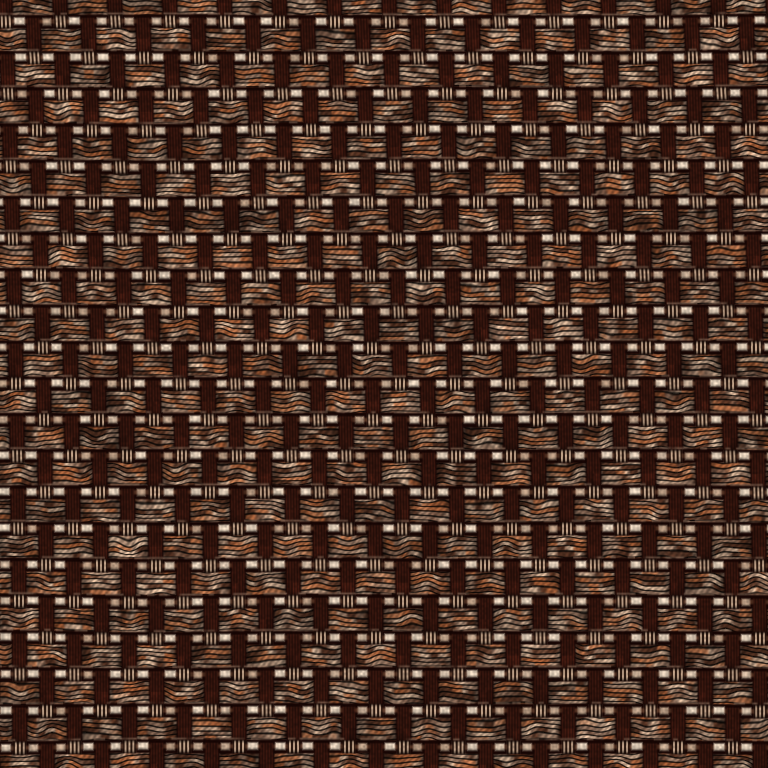
Give the GLSL for this texture, as a three.js fragment shader.

```glsl
varying vec2 vUv;

const vec2 REPEATS = vec2(14.0, 21.16); // columns and rows of the weave
const float ASPECT = 1.51;              // cell width over row height
const float SOFT = 0.045;               // edge softness in row heights

const vec3 GAP = vec3(0.085, 0.018, 0.010);
const vec3 WARP = vec3(0.205, 0.080, 0.050);
const vec3 UMBER = vec3(0.29, 0.17, 0.115);
const vec3 TAUPE = vec3(0.50, 0.39, 0.32);
const vec3 RUST = vec3(0.62, 0.35, 0.20);
const vec3 SAND = vec3(0.74, 0.62, 0.52);
const vec3 IVORY = vec3(0.92, 0.84, 0.75);

float hash(vec2 p) {
  vec3 q = fract(vec3(p.xyx) * 0.1031);
  q += dot(q, q.yzx + 33.33);
  return fract((q.x + q.y) * q.z);
}

float noise(vec2 p) {
  vec2 i = floor(p);
  vec2 f = fract(p);
  f = f * f * (3.0 - 2.0 * f);
  float low = mix(hash(i), hash(i + vec2(1.0, 0.0)), f.x);
  float high = mix(hash(i + vec2(0.0, 1.0)), hash(i + 1.0), f.x);
  return mix(low, high, f.y);
}

// Soft rectangle mask
float boxMask(vec2 p, vec2 halfSize) {
  vec2 d = abs(p) - halfSize;
  float dist = length(max(d, 0.0)) + min(max(d.x, d.y), 0.0);
  return 1.0 - smoothstep(-SOFT, SOFT, dist);
}

// Column coordinate with the dark bar of the given row at whole numbers
float barColumn(float x, float row) {
  return x - 0.77 + 0.5 * mod(row, 2.0);
}

// Signed distance to the nearest whole column, in row heights
float fromColumn(float x) {
  return (fract(x + 0.5) - 0.5) * ASPECT;
}

// Mottled horizontal yarns of the weft
vec3 weftColor(float x, float v, float row) {
  float wobble = noise(vec2(x * 3.5, row * 7.0 + v * 2.0)) - 0.5;
  float s = v * 7.5 + wobble * 1.5;
  float strand = floor(s) + row * 11.0;
  float across = abs(fract(s) - 0.5) * 2.0;
  float tone = noise(vec2(x * 6.0, strand));
  float tint = noise(vec2(x * 4.0 + 41.0, strand + 5.0));
  vec3 color = mix(UMBER, TAUPE, smoothstep(0.15, 0.55, tone));
  color = mix(color, SAND, smoothstep(0.5, 0.95, tone));
  color = mix(color, RUST, 0.75 * smoothstep(0.55, 0.8, tint));
  float twist = 0.88 + 0.12 * sin(x * 55.0 + s * 5.0);
  float round = 1.0 - 0.78 * smoothstep(0.35, 1.0, across);
  return color * round * twist * 1.12;
}

// Fine vertical filaments of the dark warp
vec3 warpColor(float x, float shade) {
  float filament = 0.5 + 0.5 * cos(x * 80.0);
  return WARP * (0.78 + 0.35 * filament) * shade;
}

// Pale ribs where a warp bar dives under the next band
vec3 ribColor(float x, float v) {
  float rib = 0.5 + 0.5 * cos(x * 58.0);
  vec3 color = mix(UMBER * 0.55, SAND * 0.95, smoothstep(0.15, 0.85, rib));
  return color * (1.0 - 0.45 * smoothstep(0.06, 0.2, abs(v)));
}

// Rounded ivory bead of the thin weft
vec3 beadColor(vec2 p, float seed) {
  vec3 color = mix(SAND, IVORY, smoothstep(0.1, 0.6, seed));
  float shade = 1.0 - 0.45 * smoothstep(0.03, 0.14, abs(p.y + 0.02));
  return color * shade * (0.95 + 0.05 * cos(p.x * 45.0));
}

// Wide weft pads and the warp bars between them
vec3 rowLayer(float x, float y) {
  float row = floor(y);
  float v = fract(y);
  float column = barColumn(x, row);
  float bar = fromColumn(column);
  float pad = fromColumn(column + 0.5);
  float seed = hash(vec2(floor(column), row));
  vec2 padPoint = vec2(pad, v - 0.5 + (seed - 0.5) * 0.04);
  float padEdge = 1.0 - 0.3 * smoothstep(0.3, 0.55, abs(pad));
  vec3 weft = weftColor(x, v, row) * padEdge * (0.88 + 0.24 * seed);
  vec3 color = mix(GAP, weft, boxMask(padPoint, vec2(0.54, 0.31)));
  float shade = (0.8 + 0.4 * seed) * (1.0 - 0.3 * smoothstep(0.6, 0.9, v));
  return mix(color, warpColor(bar, shade), boxMask(vec2(bar, v - 0.4), vec2(0.175, 0.47)));
}

// Thin band with beads, ribs and the upper ends of the bars
vec3 bandLayer(vec3 color, float x, float y) {
  float band = floor(y + 0.5);
  float v = y - band;
  float column = barColumn(x, band);
  float bar = fromColumn(column);
  float rib = fromColumn(column + 0.5);
  float bead = fromColumn(column * 2.0 + 0.5) * 0.5;
  float seed = hash(vec2(floor(column * 2.0), band + 71.0));
  color = mix(color, GAP, boxMask(vec2(0.0, v), vec2(1.0, 0.17)));
  float broken = smoothstep(0.3, 0.6, noise(vec2(x * 9.0, band * 3.0)));
  color = mix(color, TAUPE, 0.7 * broken * boxMask(vec2(0.0, v + 0.21), vec2(1.0, 0.025)));
  color = mix(color, UMBER, boxMask(vec2(0.0, v), vec2(1.0, 0.06)));
  vec2 beadPoint = vec2(bead, v + (seed - 0.5) * 0.03);
  color = mix(color, beadColor(beadPoint, seed), boxMask(beadPoint, vec2(0.11 + 0.04 * seed, 0.105)));
  color = mix(color, ribColor(rib, v), boxMask(vec2(rib, v - 0.01), vec2(0.17, 0.17)));
  return mix(color, warpColor(bar, 0.9), boxMask(vec2(bar, v - 0.2), vec2(0.175, 0.29)));
}

void main() {
  // Slight skew of the cloth
  float drift = 0.09 - 0.27 * vUv.y * vUv.y;
  float x = vUv.x * REPEATS.x - drift;
  float y = (1.0 - vUv.y) * REPEATS.y - 0.58;
  y += 0.06 * (noise(vUv * 5.0) - 0.5);
  vec3 color = bandLayer(rowLayer(x, y), x, y);
  // Fibre grain
  color *= 0.86 + 0.28 * noise(vec2(x * 22.0, y * 15.0));
  gl_FragColor = vec4(color, 1.0);
}
```
